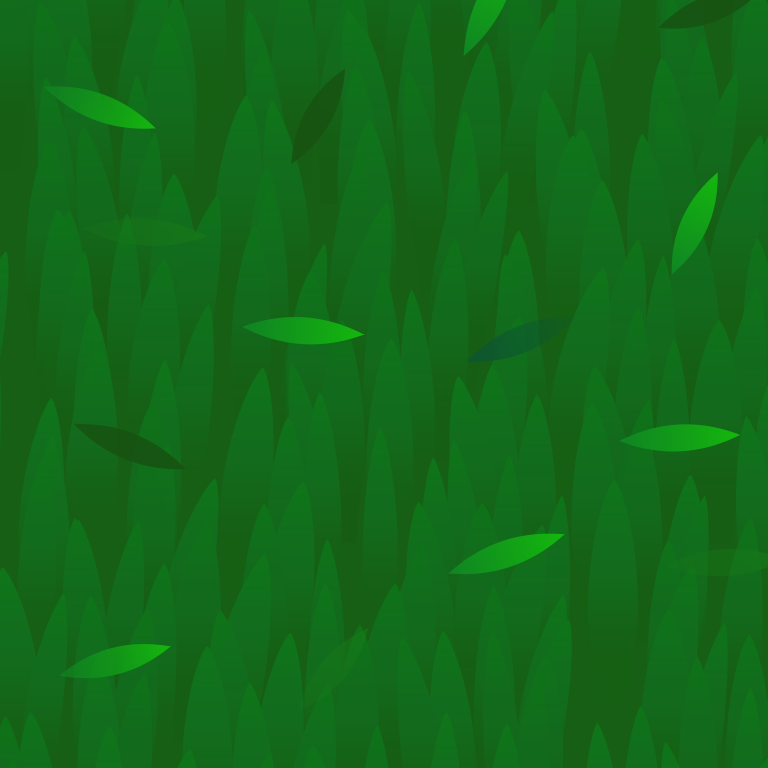
Write a Shadertoy shader that draws this texture.

```glsl
// Dense meadow of overlapping grass blades with a few loose leaves on top.
// Rows of tapered blades are painted from back to front, each fading to shade
// at its base; lens-shaped leaves are then scattered by a low-discrepancy walk.

float hash(vec2 p) {
    return fract(sin(dot(p, vec2(127.1, 311.7))) * 43758.5453);
}

// Coverage of the inside of an edge, one pixel soft
float cover(float dist) {
    float pixel = 1.0 / iResolution.y;
    return 1.0 - smoothstep(-0.7 * pixel, 0.7 * pixel, dist);
}

// Colour along a blade, by depth below its tip
vec3 bladeColor(float depth, float tone) {
    vec3 tip = vec3(0.058, 0.452, 0.100);
    vec3 body = vec3(0.072, 0.422, 0.115);
    vec3 shade = vec3(0.085, 0.372, 0.078);
    vec3 color = mix(tip, body, smoothstep(0.0, 0.10, depth));
    color = mix(color, shade, smoothstep(0.09, 0.235, depth));
    return color + vec3(0.0, 0.012, 0.004) * (tone - 0.5);
}

vec3 paintBlades(vec2 p) {
    vec3 color = vec3(0.085, 0.372, 0.078);
    for (int row = 0; row < 28; row++) {
        float r = float(row);
        float shift = 0.5 * mod(r, 2.0) + 0.35 * hash(vec2(r, 4.0));
        float column = floor(p.x / 0.13 + shift);
        for (int k = -1; k <= 1; k++) {
            vec2 id = vec2(column + float(k), r);
            vec2 tip = vec2((id.x + 0.5 - shift) * 0.13, 1.3 - r * 0.05);
            tip += vec2(0.085, 0.055) * (vec2(hash(id), hash(id + 17.3)) - 0.5);

            float depth = tip.y - p.y;
            if (depth < 0.0 || depth > 0.29) continue;

            // Blades lean either way, a little more often to the right
            float lean = hash(id + 31.7) - 0.55;
            lean *= 0.15 + 0.75 * abs(lean);
            float axis = tip.x + lean * depth - 1.2 * lean * depth * depth;
            float halfWidth = mix(0.023, 0.035, hash(id + 53.1));
            float s = 1.0 - min(depth / 0.17, 1.0);
            halfWidth *= pow(1.0 - s * s, 0.75);
            halfWidth *= 1.0 - 0.35 * smoothstep(0.17, 0.29, depth);

            float mask = cover(abs(p.x - axis) - halfWidth);
            color = mix(color, bladeColor(depth, hash(id + 71.9)), mask);
        }
    }
    return color;
}

vec3 paintLeaves(vec3 color, vec2 p) {
    for (int i = 0; i < 14; i++) {
        float n = float(i);
        vec2 center = fract(vec2(0.13, 0.86) + n * vec2(0.7549, 0.5698));
        float angle = mix(-0.65, 1.3, hash(vec2(n, 9.2)));
        vec2 axis = vec2(cos(angle), sin(angle));
        vec2 q = p - center;
        q = vec2(dot(q, axis), dot(q, vec2(-axis.y, axis.x)));

        float t = q.x / mix(0.070, 0.082, hash(vec2(n, 2.6)));
        float mask = cover(abs(q.y) - 0.0175 * (1.0 - t * t));
        float along = clamp(0.5 + 0.5 * t, 0.0, 1.0);

        // Bright leaves first, then dark ones, one bluish, and faint ones
        vec3 leaf = mix(vec3(0.06, 0.52, 0.14), vec3(0.08, 0.72, 0.05), along);
        float opacity = mix(0.55 + 0.45 * hash(vec2(n, 6.4)), 1.0, along);
        if (i >= 7) {
            leaf = vec3(0.09, 0.325, 0.07);
            opacity = 0.9;
        }
        if (i == 10) {
            leaf = vec3(0.05, 0.34, 0.19);
            opacity = 1.0 - 0.8 * along;
        }
        if (i > 10) {
            leaf = vec3(0.09, 0.48, 0.09);
            opacity = 0.2 + 0.4 * along;
        }
        color = mix(color, leaf, mask * opacity);
    }
    return color;
}

void mainImage(out vec4 fragColor, in vec2 fragCoord) {
    vec2 p = fragCoord / iResolution.y;
    fragColor = vec4(paintLeaves(paintBlades(p), p), 1.0);
}
```
